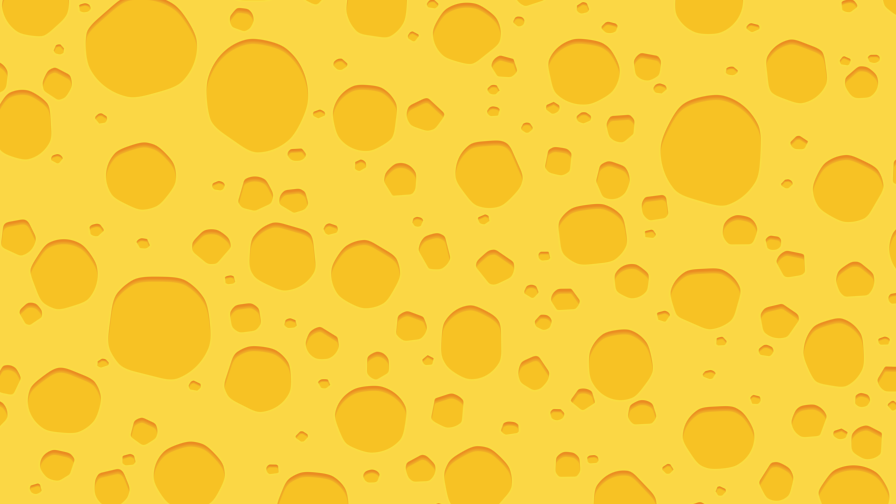
A Shadertoy shader for this texture:

```glsl
// Flat cartoon cheese: yellow skin with lumpy round holes in three sizes.
// Each size sits on a jittered grid; smaller holes survive only where they
// clear the larger ones. An orange crescent shades the top of every hole.

const int BIG = 1, MEDIUM = 2, SMALL = 3;
const float BIG_CELL = 0.25, MEDIUM_CELL = 0.133, SMALL_CELL = 0.101;

// Integer hash (pcg3d) of a cell and layer, to three values in 0..1
vec3 hash3(ivec2 cell, int layer) {
    uvec3 v = uvec3(ivec3(cell, layer)) * 1664525u + 1013904223u;
    v.x += v.y * v.z; v.y += v.z * v.x; v.z += v.x * v.y;
    v ^= v >> 16u;
    v.x += v.y * v.z; v.y += v.z * v.x; v.z += v.x * v.y;
    return vec3(v >> 8u) / 16777216.0;
}

ivec2 cellAt(vec2 p, float size) { return ivec2(floor(p / size)); }

// The k-th cell of a 3x3 neighbourhood, relative to its middle
ivec2 neighbour(int k) { return ivec2(k % 3, k / 3) - 1; }

// Holes are vec3(centre, radius); a radius of -1 means no hole
vec3 bigHole(ivec2 cell) {
    vec3 h = hash3(cell, BIG);
    bool huge = h.z > 0.88;
    vec2 stagger = vec2(0.5 * float(cell.y & 1), 0.0);
    vec2 centre = (vec2(cell) + 0.5 + stagger) * BIG_CELL;
    if (!huge) centre += (h.xy - 0.5) * 0.1;
    return vec3(centre, huge ? 0.107 : mix(0.064, 0.071, h.z));
}

float bigGap(vec2 p) {
    float gap = 1.0;
    for (int k = 0; k < 9; k++) {
        vec3 hole = bigHole(cellAt(p, BIG_CELL) + neighbour(k));
        gap = min(gap, distance(p, hole.xy) - hole.z);
    }
    return gap;
}

// Holes too far from the viewing point are skipped early
vec3 mediumHole(ivec2 cell, vec2 view) {
    vec3 h = hash3(cell, MEDIUM);
    vec2 centre = (vec2(cell) + 0.5) * MEDIUM_CELL + (h.xy - 0.5) * 0.06;
    if (distance(view, centre) > 0.075) return vec3(centre, -1.0);
    float radius = min(mix(0.026, 0.038, h.z), bigGap(centre) - 0.011);
    return vec3(centre, radius < 0.021 ? -1.0 : radius);
}

vec3 smallHole(ivec2 cell, vec2 view) {
    vec3 h = hash3(cell, SMALL);
    vec2 centre = (vec2(cell) + 0.5 + (h.xy - 0.5) * 0.65) * SMALL_CELL;
    if (distance(view, centre) > 0.03) return vec3(centre, -1.0);
    float radius = mix(0.010, 0.016, h.z * h.z);
    float gap = bigGap(centre);
    for (int k = 0; k < 9; k++) {
        vec3 hole = mediumHole(cellAt(centre, MEDIUM_CELL) + neighbour(k), centre);
        gap = min(gap, distance(centre, hole.xy) - hole.z);
    }
    return vec3(centre, gap < radius + 0.010 ? -1.0 : radius);
}

float smoothMax(float a, float b, float k) {
    float h = max(k - abs(a - b), 0.0) / k;
    return max(a, b) + h * h * k * 0.25;
}

// Slightly stretched circle with a few sides shaved flat
float lumpyDisc(vec2 p, float radius, vec3 h) {
    float stretch = (h.x - 0.5) * 0.14 + (radius < 0.02 ? 0.1 : 0.0);
    p *= vec2(1.0 - stretch, 1.0 + stretch);
    float d = length(p) - radius;
    float deepest = radius > 0.05 ? 0.88 : 0.78;
    for (int i = 0; i < 4; i++) {
        float wobble = fract(h.z * (7.3 + 5.1 * float(i)));
        float angle = 6.2832 * (h.y + (float(i) + 0.6 * wobble) / 4.0);
        float cut = radius * mix(deepest, 1.0, fract(wobble * 9.7));
        d = smoothMax(d, dot(p, vec2(cos(angle), sin(angle))) - cut, 0.08 * radius);
    }
    return d;
}

// Paints one hole: pale lip, shaded crescent, then the floor
vec3 paintHole(vec3 colour, vec2 p, float radius, vec3 h) {
    if (radius < 0.0 || length(p) > radius * 1.3 + 0.01) return colour;
    float soft = 0.8 / iResolution.y;
    float depth = min(0.010, 0.5 * radius);
    float edge = lumpyDisc(p, radius, h);
    float floorEdge = lumpyDisc(p + vec2(0.0, depth), radius, h);
    vec3 shade = mix(vec3(0.94, 0.68, 0.15), vec3(0.92, 0.54, 0.13),
                     smoothstep(0.0, 0.8 * depth, floorEdge));
    vec3 inside = mix(vec3(0.97, 0.76, 0.14), shade, smoothstep(-soft, soft, floorEdge));
    colour = mix(vec3(0.98, 0.87, 0.26), colour, smoothstep(0.001, 0.005, edge));
    return mix(inside, colour, smoothstep(-soft, soft, edge));
}

void mainImage(out vec4 fragColor, in vec2 fragCoord) {
    // The grids are turned so that no rows line up with the canvas
    mat2 turn = mat2(0.921, 0.389, -0.389, 0.921);
    vec2 p = turn * (fragCoord / iResolution.y + 3.0);
    vec3 colour = vec3(0.985, 0.843, 0.27);

    for (int k = 0; k < 9; k++) {
        ivec2 cell = cellAt(p, BIG_CELL) + neighbour(k);
        vec3 hole = bigHole(cell);
        colour = paintHole(colour, (p - hole.xy) * turn, hole.z, hash3(cell, BIG + 3));

        cell = cellAt(p, MEDIUM_CELL) + neighbour(k);
        hole = mediumHole(cell, p);
        colour = paintHole(colour, (p - hole.xy) * turn, hole.z, hash3(cell, MEDIUM + 3));

        cell = cellAt(p, SMALL_CELL) + neighbour(k);
        hole = smallHole(cell, p);
        colour = paintHole(colour, (p - hole.xy) * turn, hole.z, hash3(cell, SMALL + 3));
    }
    fragColor = vec4(colour, 1.0);
}
```
